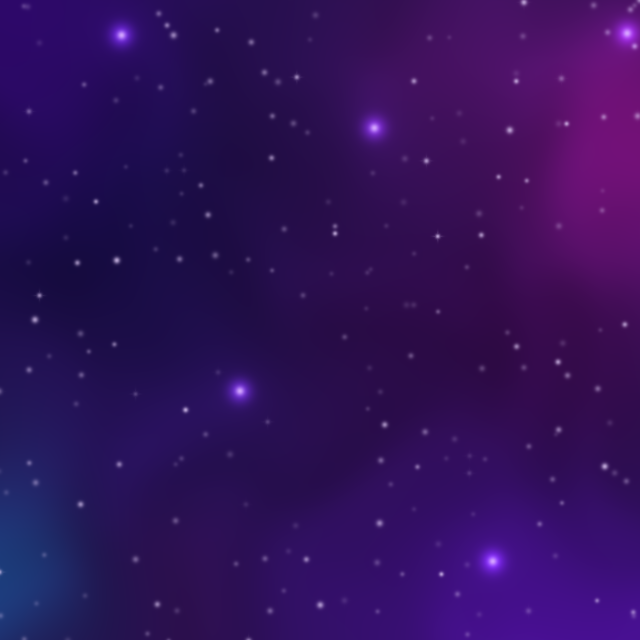
Give the GLSL for this background, as a WebGL 2 fragment shader.

```glsl
#version 300 es
precision highp float;
// A violet night sky: soft elliptical colour clouds, bent by gradient noise,
// under scattered small stars (jittered grids of several sizes)
// and a few bright stars with violet halos.

uniform vec2 u_resolution;
out vec4 fragColor;

vec3 hash3(vec2 cell, float seed) {
  uvec3 v = uvec3(ivec3(cell, seed) + 1000) * 1664525u + 1013904223u;
  v += v.yzx * v.zxy;
  v ^= v >> 16u;
  v += v.yzx * v.zxy;
  return vec3(v >> 8u) / 16777216.0;
}

float gradientNoise(vec2 p, float seed) {
  vec2 cell = floor(p), f = p - cell;
  vec2 w = f * f * f * (f * (f * 6.0 - 15.0) + 10.0);
  vec4 corner;
  for (int i = 0; i < 4; i++) {
    vec2 o = vec2(i & 1, i >> 1);
    float angle = 6.2832 * hash3(cell + o, seed).x;
    corner[i] = dot(vec2(cos(angle), sin(angle)), f - o);
  }
  return mix(mix(corner.x, corner.y, w.x), mix(corner.z, corner.w, w.x), w.y);
}

// Soft elliptical weight, 1 at its centre
float cloud(vec2 p, vec2 centre, vec2 size) {
  vec2 q = (p - centre) / size;
  return exp(-dot(q, q));
}

vec3 nebula(vec2 uv) {
  vec2 bend = vec2(gradientNoise(uv * 3.5, 1.0), gradientNoise(uv * 3.5, 2.0));
  vec2 p = uv + 0.09 * bend;
  vec3 c = vec3(0.14, 0.06, 0.295);
  c = mix(c, vec3(0.07, 0.045, 0.255), 0.85 * cloud(p, vec2(0.12, 0.66), vec2(0.34, 0.27)));
  c = mix(c, vec3(0.18, 0.03, 0.42), cloud(p, vec2(0.0, 1.0), vec2(0.24, 0.27)));
  c = mix(c, vec3(0.16, 0.07, 0.38), 0.7 * cloud(p, vec2(0.2, 0.3), vec2(0.2, 0.16)));
  c = mix(c, vec3(0.19, 0.035, 0.27), 0.9 * cloud(p, vec2(0.8, 0.48), vec2(0.33, 0.27)));
  c = mix(c, vec3(0.28, 0.07, 0.39), 0.9 * cloud(p, vec2(0.72, 0.92), vec2(0.22, 0.22)));
  c = mix(c, vec3(0.17, 0.06, 0.28), 0.8 * cloud(p, vec2(0.32, 0.02), vec2(0.13, 0.16)));
  c = mix(c, vec3(0.47, 0.07, 0.49), cloud(p, vec2(1.03, 0.77), vec2(0.21, 0.25)));
  c = mix(c, vec3(0.28, 0.06, 0.57), cloud(p, vec2(0.88, 0.0), vec2(0.36, 0.22)));
  c = mix(c, vec3(0.11, 0.24, 0.49), cloud(p, vec2(-0.03, 0.1), vec2(0.13, 0.18)));
  return c * (1.0 + 0.18 * gradientNoise(uv * 6.0 + bend, 3.0));
}

// One star at most per cell, kept clear of the cell's borders
float starLayer(vec2 uv, float cells, float seed) {
  vec2 p = uv * cells, cell = floor(p);
  vec3 place = hash3(cell, seed), look = hash3(cell, seed + 50.0);
  vec2 d = (p - cell - mix(vec2(0.17), vec2(0.83), place.xy)) / cells;
  float radius = mix(0.0036, 0.0052, look.x);
  float dot_ = exp(-dot(d, d) / (radius * radius));
  // Some stars carry a faint upright cross
  vec2 a = abs(d);
  float thin = min(a.x, a.y) / 0.0016, along = max(a.x, a.y) / 0.0065;
  float spikes = 0.45 * step(0.82, look.z) * exp(-thin * thin - along * along);
  float brightness = mix(0.12, 0.78, look.y * look.y);
  return step(place.z, 0.31) * brightness * max(dot_, spikes);
}

void main() {
  vec2 uv = gl_FragCoord.xy / u_resolution.y;
  vec3 color = nebula(uv);

  // Small lilac stars
  for (int i = 0; i < 3; i++) {
    float layer = float(i);
    float star = starLayer(uv + 0.37 * layer, 13.0 + 2.0 * layer, 11.0 + layer);
    color = mix(color, vec3(0.88, 0.8, 0.97), star);
  }

  // Bright stars with halos, spread by a wrapped quadratic sequence
  for (int i = 0; i < 5; i++) {
    float n = float(i);
    vec2 centre = fract(vec2(0.19, 0.945) + n * vec2(0.395, -0.2915 + 0.1465 * n));
    float d = length(uv - centre);
    color += vec3(0.26, 0.1, 0.46) * exp(-d * d / 0.0003);
    color += vec3(0.06, 0.02, 0.12) * exp(-d / 0.025);
    color = mix(color, vec3(0.87, 0.72, 1.0), 0.85 * exp(-d * d / 0.00004));
  }

  fragColor = vec4(min(color, 1.0), 1.0);
}
```
